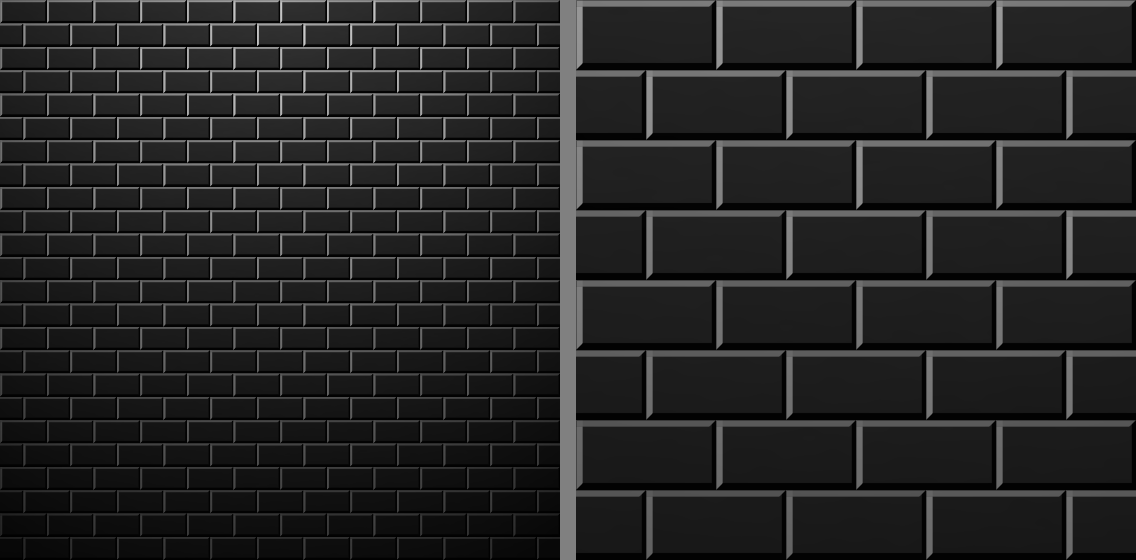
Left: the whole. Right: its middle third, enlarged.
A WebGL 2 fragment shader for this texture:

```glsl
#version 300 es
precision highp float;
// Dark running-bond brick wall with bevelled edges, lit from the top centre.
// Each brick has a bright bevel on its left and top, a dark one on its right
// and bottom; a radial falloff dims the wall towards the lower corners.

uniform vec2 u_resolution;
out vec4 fragColor;

const float ROWS = 24.0;            // courses down the canvas
const float BRICK_LENGTH = 2.0;     // in course heights: 12 bricks across
const float LIT_WIDTH = 0.095;      // bevels, in course heights
const float SHADE_SIDE = 0.06;
const float SHADE_BOTTOM = 0.10;
const float JOINT = 0.012;          // dark gap around each brick
const vec2 LAMP = vec2(0.5, 1.02);
const vec3 FACE_NEAR = vec3(0.19);
const vec3 FACE_FAR = vec3(0.03);
const vec3 EDGE_NEAR = vec3(0.82);
const vec3 EDGE_FAR = vec3(0.15);
const vec3 SHADOW = vec3(0.004);
const float BRICK_VARIATION = 0.07;
const float GRAIN = 0.03;

float hash(vec2 p) {
    return fract(sin(dot(p, vec2(127.1, 311.7))) * 43758.5453);
}

float noise(vec2 p) {
    vec2 i = floor(p), f = fract(p);
    f = f * f * (3.0 - 2.0 * f);
    return mix(mix(hash(i), hash(i + vec2(1.0, 0.0)), f.x),
               mix(hash(i + vec2(0.0, 1.0)), hash(i + 1.0), f.x), f.y);
}

// 1 inside the given width from an edge, 0 beyond it
float band(float d, float width, float soft) {
    return 1.0 - smoothstep(width - soft, width + soft, d);
}

void main() {
    vec2 uv = gl_FragCoord.xy / u_resolution;
    float soft = 0.7 * ROWS / u_resolution.y;

    // Brick layout: the top course starts whole, every second one is shifted
    vec2 wall = vec2(uv.x, 1.0 - uv.y) * ROWS;
    float row = floor(wall.y);
    float x = wall.x + mod(row, 2.0) * 0.5 * BRICK_LENGTH;
    vec2 brick = vec2(floor(x / BRICK_LENGTH), row);
    float left = mod(x, BRICK_LENGTH);
    float right = BRICK_LENGTH - left;
    float top = fract(wall.y);
    float bottom = 1.0 - top;

    // Light falloff over the whole wall
    vec2 toLamp = uv - LAMP;
    float side = abs(toLamp.x) * 2.0;
    float dim = length(toLamp * vec2(0.9, 1.0)) + 0.08 * pow(side, 4.0);
    float light = 1.0 - clamp(dim / 1.15, 0.0, 1.0);

    // Brick face with slight differences in tone
    float tone = 1.0 + BRICK_VARIATION * (hash(brick) - 0.5)
               + GRAIN * (noise(wall * vec2(3.0, 7.0)) - 0.5);
    vec3 color = mix(FACE_FAR, FACE_NEAR, light) * tone;
    color *= 1.0 + 0.08 * (0.5 - top);

    // Shaded bevels on the right and bottom
    float shade = max(band(right, SHADE_SIDE, soft), band(bottom, SHADE_BOTTOM, soft));
    color = mix(color, SHADOW, shade * 0.95);

    // Lit bevels on the left and top, mitred into the shaded ones
    vec3 edge = mix(EDGE_FAR, EDGE_NEAR, pow(light, 1.1));
    edge *= 1.0 + 0.12 * (hash(brick + 17.0) - 0.5);
    float litLeft = band(left, LIT_WIDTH, soft) * smoothstep(-soft, soft, bottom - left);
    float litTop = band(top, LIT_WIDTH, soft) * smoothstep(-soft, soft, right - top);
    color = mix(color, edge * 0.8, litTop);
    color = mix(color, edge, litLeft * (1.0 - 0.5 * litTop));

    // Thin dark joint
    float gap = min(min(left, right), min(top, bottom));
    color = mix(color, SHADOW, 0.4 * band(gap, JOINT, soft));

    fragColor = vec4(color, 1.0);
}
```
